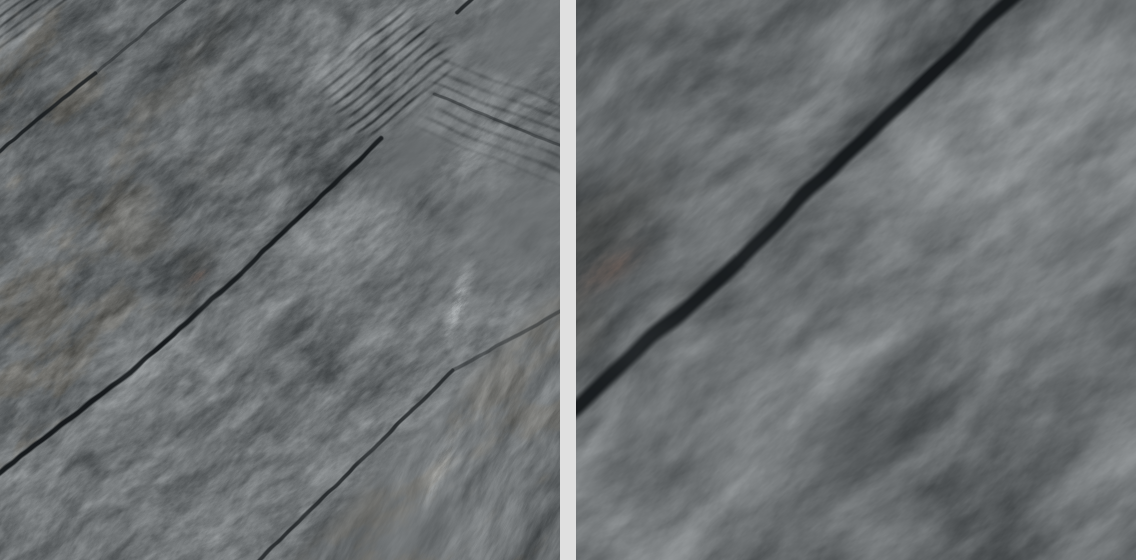
Left, the full canvas; right, a detail of the centre.
A WebGL 1 fragment shader for this texture:

```glsl
precision highp float;
uniform vec2 u_resolution;

float hash(vec2 p) {
  p = fract(p * vec2(0.1031, 0.1137));
  p += dot(p, p.yx + 33.33);
  return fract((p.x + p.y) * p.x * 17.3);
}

float noise(vec2 p) {
  vec2 i = floor(p), f = fract(p);
  f = f * f * (3.0 - 2.0 * f);
  return mix(mix(hash(i), hash(i + vec2(1.0, 0.0)), f.x),
             mix(hash(i + vec2(0.0, 1.0)), hash(i + 1.0), f.x), f.y);
}

float fbm(vec2 p) {
  float sum = 0.0, amp = 0.5;
  for (int i = 0; i < 5; i++) {
    sum += amp * noise(p);
    p = p * 2.03 + 17.7;
    amp *= 0.55;
  }
  return sum / 1.06;
}

// Coordinates along and across a direction
vec2 turn(vec2 p, float angle) {
  float c = cos(angle), s = sin(angle);
  return vec2(c * p.x + s * p.y, c * p.y - s * p.x);
}

float grain(vec2 uv, float angle, vec2 scale) {
  return fbm(turn(uv, angle) * scale + 40.0) - 0.5;
}

// Soft elliptical spot
float spot(vec2 uv, vec2 center, vec2 radius, float angle) {
  vec2 q = turn(uv - center, angle) / radius;
  return exp(-dot(q, q));
}

float seam(vec2 uv, vec2 a, vec2 b, float width) {
  vec2 d = b - a;
  float t = clamp(dot(uv - a, d) / dot(d, d), 0.0, 1.0);
  return 1.0 - smoothstep(width * 0.3, width, length(uv - a - d * t));
}

// Patch of parallel scratches with ragged ends
float grooves(vec2 uv, vec2 center, vec2 halfSize, float angle, float pitch) {
  vec2 q = turn(uv - center, angle);
  float ragged = 0.04 * (noise(vec2(q.y / pitch, q.x * 9.0) + 60.0) - 0.5);
  float row = q.y / pitch + 0.35 * noise(q * vec2(14.0, 30.0) + 50.0);
  float line = 0.5 + 0.5 * cos(6.2832 * row);
  vec2 inside = 1.0 - smoothstep(halfSize * 0.8, halfSize * 1.1, abs(q) + vec2(ragged, 0.0));
  float wear = 0.45 + 0.8 * noise(vec2(q.x * 25.0, row) + 90.0);
  return (pow(line, 3.0) * wear - 0.25) * inside.x * inside.y;
}

void main() {
  vec2 uv = gl_FragCoord.xy / u_resolution;
  vec2 warped = uv + 0.012 * (vec2(noise(uv * 13.0), noise(uv * 13.0 + 30.0)) - 0.5);

  // Slate grain, steeper in the lower right corner
  float steep = smoothstep(0.0, 0.08, uv.x - uv.y * 0.95 - 0.5);
  float coarse = mix(grain(warped, 0.68, vec2(9.0, 27.0)), grain(warped, 1.08, vec2(6.0, 26.0)), steep);
  float fine = mix(grain(warped, 0.7, vec2(38.0, 95.0)), grain(warped, 1.08, vec2(22.0, 80.0)), steep);
  float cloud = fbm(uv * 5.0 + 8.0) - 0.5;

  // Rubbed smooth areas
  float smoothArea = spot(uv, vec2(0.95, 0.61), vec2(0.2, 0.13), 0.5);
  smoothArea = max(smoothArea, spot(uv, vec2(0.95, 0.95), vec2(0.18, 0.09), 0.6));
  smoothArea = max(smoothArea, spot(uv, vec2(0.74, 0.73), vec2(0.1, 0.06), 0.8));
  smoothArea = max(smoothArea, 0.8 * spot(uv, vec2(0.72, 0.05), vec2(0.13, 0.09), 0.9));
  float rough = 1.0 - 0.8 * smoothArea;
  float tone = 0.435 + rough * (0.29 * coarse + 0.23 * fine) + 0.13 * cloud * rough;

  // Plank shading and pale or dark patches
  float upperPlank = smoothstep(-0.01, 0.01, uv.y - 0.158 - 0.74 * uv.x - 0.2 * uv.x * uv.x);
  tone -= 0.025 * upperPlank * (1.0 - smoothstep(0.5, 0.7, uv.x));
  tone -= 0.04 * spot(uv, vec2(0.33, 0.52), vec2(0.1, 0.05), 0.7);
  tone -= 0.03 * spot(uv, vec2(0.3, 0.83), vec2(0.15, 0.09), 0.7);
  tone += 0.05 * spot(uv, vec2(0.27, 0.35), vec2(0.12, 0.03), 0.68);
  tone += 0.06 * spot(uv, vec2(0.32, 0.95), vec2(0.06, 0.012), 0.6);
  float chalk = spot(uv, vec2(0.82, 0.46), vec2(0.055, 0.013), 1.3);
  chalk += 0.6 * spot(uv, vec2(0.79, 0.17), vec2(0.07, 0.014), 1.15);
  tone += chalk * (0.15 + 0.4 * fine);

  // Scratched patches
  float scratches = grooves(uv, vec2(0.69, 0.872), vec2(0.11, 0.082), 0.68, 0.0165);
  scratches += 0.8 * grooves(uv, vec2(0.04, 0.985), vec2(0.13, 0.045), 0.6, 0.015);
  scratches += 0.45 * grooves(uv, vec2(0.92, 0.777), vec2(0.16, 0.075), -0.37, 0.022);
  tone -= 0.2 * scratches;

  // Mineral tint and rust
  vec3 color = tone + vec3(-0.012, 0.004, 0.012);
  float brown = smoothstep(0.0, 0.2, fbm(turn(uv, 0.7) * vec2(9.0, 18.0) + 70.0) - 0.47);
  float brownArea = upperPlank * (1.0 - smoothstep(0.1, 0.5, uv.x)) + 0.8 * steep;
  color += brown * brownArea * vec3(0.02, 0.002, -0.022);
  float rust = spot(uv, vec2(0.352, 0.506), vec2(0.022, 0.008), 0.6);
  color += rust * (0.5 + 2.0 * fine) * vec3(0.09, 0.015, -0.02);

  // Joints between planks
  vec2 p = uv + 0.0025 * (vec2(noise(uv * 45.0), noise(uv * 45.0 + 20.0)) - 0.5);
  float joint = seam(p, vec2(-0.02, 0.142), vec2(0.234, 0.336), 0.0068);
  joint = max(joint, seam(p, vec2(0.234, 0.336), vec2(0.43, 0.512), 0.0065));
  joint = max(joint, seam(p, vec2(0.43, 0.512), vec2(0.681, 0.753), 0.006));
  joint = max(joint, 0.85 * seam(p, vec2(-0.02, 0.715), vec2(0.17, 0.87), 0.005));
  joint = max(joint, 0.45 * seam(p, vec2(0.17, 0.87), vec2(0.34, 1.01), 0.004));
  joint = max(joint, 0.75 * seam(p, vec2(0.45, -0.012), vec2(0.81, 0.339), 0.005));
  joint = max(joint, 0.45 * seam(p, vec2(0.81, 0.339), vec2(1.02, 0.454), 0.005));
  joint = max(joint, 0.85 * seam(p, vec2(0.816, 0.977), vec2(0.85, 1.01), 0.005));
  joint = max(joint, 0.45 * seam(p, vec2(0.775, 0.832), vec2(1.02, 0.732), 0.004));
  joint *= 0.8 + 0.3 * noise(uv * 24.0);
  color = mix(color, vec3(0.085, 0.1, 0.11), clamp(joint, 0.0, 1.0));

  gl_FragColor = vec4(clamp(color, 0.0, 1.0), 1.0);
}
```
